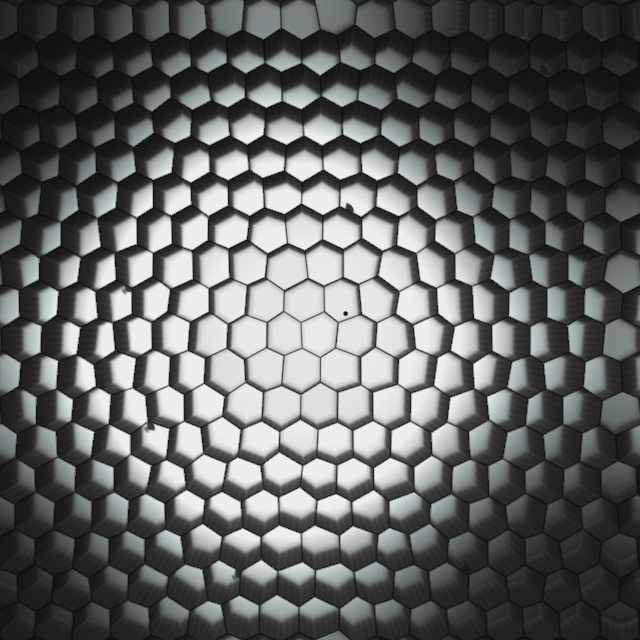
A WebGL 1 fragment shader for this pattern:

```glsl
precision highp float;

uniform vec2 u_resolution;

const float PI = 3.14159265;
const vec2 CELLS = vec2(17.0, 18.0); // even row count keeps the stagger periodic
const vec2 VIEW_CENTRE = vec2(0.475, 0.475);
const vec2 LIGHT_CENTRE = vec2(0.43, 0.47);

vec2 hash2(vec2 p) {
  vec3 q = fract(p.xyx * vec3(0.1031, 0.1030, 0.0973));
  q += dot(q, q.yzx + 33.33);
  return fract((q.xx + q.yz) * q.zy);
}

vec2 cellHash(vec2 id, float salt) {
  return hash2(mod(id, CELLS) + salt);
}

vec2 wrapOffset(vec2 p, vec2 centre) {
  return fract(p - centre + 0.5) - 0.5;
}

// Staggered cell centre with slight irregularity
vec2 cellSeed(vec2 id) {
  vec2 jitter = (cellHash(id, 3.0) - 0.5) * 0.2;
  float stagger = 0.5 * mod(id.y, 2.0);
  return (id + 0.5 + vec2(stagger, 0.0) + jitter) / CELLS;
}

vec2 nearestCell(vec2 p) {
  float row = floor(p.y * CELLS.y);
  vec2 best = vec2(0.0);
  float bestDist = 10.0;
  for (int j = -1; j <= 1; j++) {
    float y = row + float(j);
    float column = floor(p.x * CELLS.x - 0.5 * mod(y, 2.0));
    for (int i = -1; i <= 1; i++) {
      vec2 id = vec2(column + float(i), y);
      float d = distance(p, cellSeed(id));
      if (d < bestDist) {
        bestDist = d;
        best = id;
      }
    }
  }
  return best;
}

// Distance inside the cell outline (x) and outward normal of that wall (yz)
vec3 cellWall(vec2 p, vec2 id) {
  vec2 seed = cellSeed(id);
  vec3 wall = vec3(10.0, 0.0, 0.0);
  for (int j = -1; j <= 1; j++) {
    for (int i = -1; i <= 1; i++) {
      if (i == 0 && j == 0) continue;
      vec2 other = cellSeed(id + vec2(float(i), float(j)));
      vec2 normal = normalize(other - seed);
      float d = dot(0.5 * (seed + other) - p, normal);
      if (d < wall.x) wall = vec3(d, normal);
    }
  }
  return wall;
}

// Far end of each tube slides towards the view centre
vec2 tubeShift(vec2 seed, float depth) {
  vec2 r = wrapOffset(seed, VIEW_CENTRE);
  return -depth * r * (1.0 - pow(abs(2.0 * r), vec2(20.0)));
}

float lightFalloff(vec2 p) {
  float d = 0.5 * length(sin(PI * wrapOffset(p, LIGHT_CENTRE)));
  return mix(1.0, 0.12, smoothstep(0.3, 0.7, d));
}

// Soft dark tear on the rim of a few cells
float tearMask(vec2 local, vec2 id) {
  vec2 pick = cellHash(id, 41.0);
  float angle = 2.0 * PI * pick.y;
  vec2 d = local - 0.027 * vec2(cos(angle), sin(angle));
  float radius = 0.008 + 0.002 * sin(400.0 * d.x + 300.0 * d.y);
  return step(0.975, pick.x) * (1.0 - smoothstep(radius - 0.004, radius + 0.002, length(d)));
}

vec3 wallColour(vec3 back, vec2 local, vec2 across, float phase) {
  float facet = 0.5 + 0.5 * dot(back.yz, vec2(0.4, -0.9));
  float glow = exp(min(back.x, 0.0) / 0.006);
  float streak = 1.0 + 0.06 * sin(dot(local, across) * 650.0 + phase);
  return vec3(1.0, 1.0, 0.98) * (0.09 + 0.13 * facet + 0.2 * glow) * streak;
}

void main() {
  vec2 uv = gl_FragCoord.xy / u_resolution;
  float pixel = 1.0 / u_resolution.y;
  vec2 p = uv + 0.004 * sin(2.0 * PI * uv.yx + vec2(0.6, 1.8));

  vec2 id = nearestCell(p);
  vec2 local = p - cellSeed(id);
  vec2 vary = cellHash(id, 17.0);
  vec2 shift = tubeShift(cellSeed(id), 0.076 + 0.012 * vary.x);
  float slant = length(shift);
  vec2 inward = shift / max(slant, 0.0001);
  vec3 front = cellWall(p, id);
  vec3 back = cellWall(p - shift, id);
  float light = lightFalloff(uv);

  // Bright far opening, strongest on its inward side
  float soft = 0.0016 + 0.045 * slant + 0.5 * pixel;
  float opening = smoothstep(-soft, soft, back.x);
  float outer = smoothstep(0.008, 0.03, slant);
  float gleam = 1.0 + outer * (0.12 + 9.0 * dot(local, inward));
  vec3 glass = mix(vec3(0.84, 0.9, 0.9), vec3(0.885, 0.88, 0.872), smoothstep(0.5, 1.0, light));
  glass *= gleam * mix(0.85, 1.0, smoothstep(0.0, 0.01, back.x)) * (0.96 + 0.06 * vary.y);
  vec3 walls = wallColour(back, local, vec2(-inward.y, inward.x), 6.28 * vary.x);
  vec3 colour = mix(walls * mix(0.4, 1.0, light), min(glass * light, vec3(0.91)), opening);

  // Fine rims, tears and a single speck
  float rim = 0.0003 + 0.02 * slant;
  float inside = smoothstep(rim - 0.5 * pixel, rim + 0.0011 + 0.5 * pixel, front.x);
  colour *= mix(mix(0.4, 0.5, outer), 1.0, inside);
  colour = mix(colour, vec3(0.07), 0.85 * tearMask(local, id));
  float speck = length(wrapOffset(uv, vec2(0.54, 0.51)));
  colour *= mix(0.1, 1.0, smoothstep(0.002, 0.005, speck));

  gl_FragColor = vec4(colour + 0.022, 1.0);
}
```
